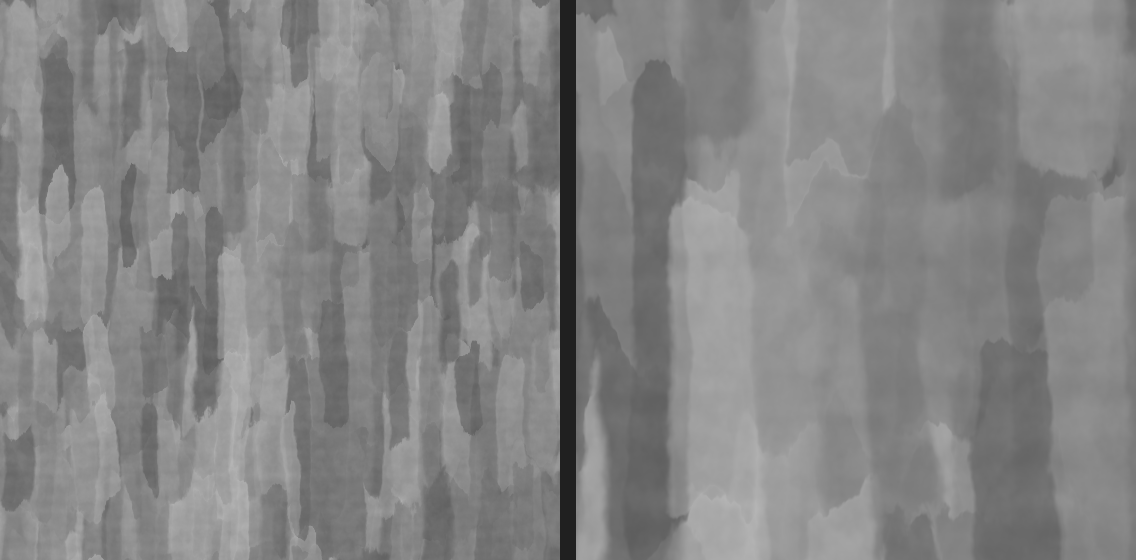
Left, the full canvas; right, a detail of the centre.
This texture is drawn by a WebGL 2 fragment shader. Its source:

```glsl
#version 300 es
precision highp float;

uniform vec2 u_resolution;
out vec4 fragColor;

const int LAYERS = 7;
const float DARK_TONE = 0.375;
const float LIGHT_TONE = 0.675;
const float BASE_TONE = 0.47;
const vec2 BROAD_CELL = vec2(0.100, 0.270);
const vec2 FINE_CELL = vec2(0.044, 0.130);
const float BROAD_COVERAGE = 0.90;
const float FINE_COVERAGE = 0.30;
const float CORNER_RADIUS = 0.012;
const float RIM_WIDTH = 0.003;
const float RIM_STRENGTH = 0.030;
const float MOTTLE_STRENGTH = 0.050;
const float STREAK_STRENGTH = 0.022;

vec2 hash2(vec2 p) {
    vec3 q = fract(p.xyx * vec3(0.1031, 0.1030, 0.0973));
    q += dot(q, q.yzx + 33.33);
    return fract((q.xx + q.yz) * q.zy);
}

float gradientNoise(vec2 p) {
    vec2 cell = floor(p), f = fract(p);
    vec2 w = f * f * f * (f * (f * 6.0 - 15.0) + 10.0);
    vec2 e = vec2(0.0, 1.0);
    float a = dot(hash2(cell) * 2.0 - 1.0, f);
    float b = dot(hash2(cell + e.yx) * 2.0 - 1.0, f - e.yx);
    float c = dot(hash2(cell + e.xy) * 2.0 - 1.0, f - e.xy);
    float d = dot(hash2(cell + e.yy) * 2.0 - 1.0, f - e.yy);
    return mix(mix(a, b, w.x), mix(c, d, w.x), w.y);
}

float fbm(vec2 p) {
    float sum = 0.0, amplitude = 0.6;
    for (int i = 0; i < 4; i++) {
        sum += amplitude * gradientNoise(p);
        p = p * 2.03 + 17.3;
        amplitude *= 0.55;
    }
    return sum;
}

float roundedBox(vec2 p, vec2 halfSize, float radius) {
    vec2 q = abs(p) - halfSize + radius;
    return length(max(q, 0.0)) + min(max(q.x, q.y), 0.0) - radius;
}

// Wavering sides and ragged, dripping ends
vec2 brushWarp(vec2 p, float seed) {
    vec2 s = p + seed * 7.31;
    float sway = 0.020 * gradientNoise(s * vec2(9.0, 7.0))
               + 0.009 * fbm(s * vec2(38.0, 24.0));
    float drip = 0.075 * gradientNoise(s * vec2(24.0, 6.0))
               + 0.030 * fbm(s * vec2(55.0, 28.0));
    return p + vec2(sway, drip);
}

// Paints one layer of scattered vertical strokes over the tone below
float paintLayer(float tone, vec2 p, float depth, float seed) {
    vec2 size = mix(BROAD_CELL, FINE_CELL, depth);
    float coverage = mix(BROAD_COVERAGE, FINE_COVERAGE, depth);
    vec2 q = brushWarp(p, seed) + hash2(vec2(seed, 5.0));
    vec2 home = floor(q / size);
    for (int y = -1; y <= 1; y++) {
        for (int x = -1; x <= 1; x++) {
            vec2 cell = home + vec2(x, y);
            vec2 key = cell + seed * 43.0 + 100.0;
            vec2 place = hash2(key);
            vec2 extent = hash2(key + 211.7);
            vec2 paint = hash2(key + 437.1);
            vec2 finish = hash2(key + 613.9);
            if (finish.x > coverage) continue;

            vec2 local = q - (cell + 0.5 + (place - 0.5) * 0.7) * size;
            vec2 halfSize = size * mix(vec2(0.22, 0.35), vec2(0.60, 0.90), extent);
            float d = roundedBox(local, halfSize, min(CORNER_RADIUS, halfSize.x));
            float softness = mix(0.0018, 0.008, finish.y * finish.y);
            float along = clamp(local.y / halfSize.y, -1.0, 1.0);
            float opacity = mix(0.60, 0.96, paint.y) * (0.88 + 0.12 * along);
            float strokeTone = mix(DARK_TONE, LIGHT_TONE, paint.x) + 0.02 * along;
            float mask = 1.0 - smoothstep(-softness, softness, d);
            tone = mix(tone, strokeTone, mask * opacity);
            tone += RIM_STRENGTH * paint.x * exp(-abs(d) / RIM_WIDTH);
        }
    }
    return tone;
}

void main() {
    vec2 p = gl_FragCoord.xy / min(u_resolution.x, u_resolution.y);

    // Cloudy ground under the strokes
    float tone = BASE_TONE + 0.10 * fbm(p * vec2(9.0, 5.0));
    for (int i = 0; i < LAYERS; i++) {
        float depth = float(i) / float(LAYERS - 1);
        tone = paintLayer(tone, p, depth, float(i) + 1.0);
    }

    // Blotches, fine stain and faint cross strokes
    float stain = fbm(p * 42.0 + 31.0);
    float blotch = smoothstep(-0.05, 0.12, fbm(p * vec2(26.0, 20.0) + 8.0)) - 0.5;
    float streak = gradientNoise(p * vec2(7.0, 75.0) + 3.0);
    tone += MOTTLE_STRENGTH * stain + 0.016 * blotch + STREAK_STRENGTH * streak;

    // Gentle limits keep the greys in a narrow range
    tone = clamp(tone, DARK_TONE - 0.02, LIGHT_TONE + 0.03);
    fragColor = vec4(vec3(tone), 1.0);
}
```
